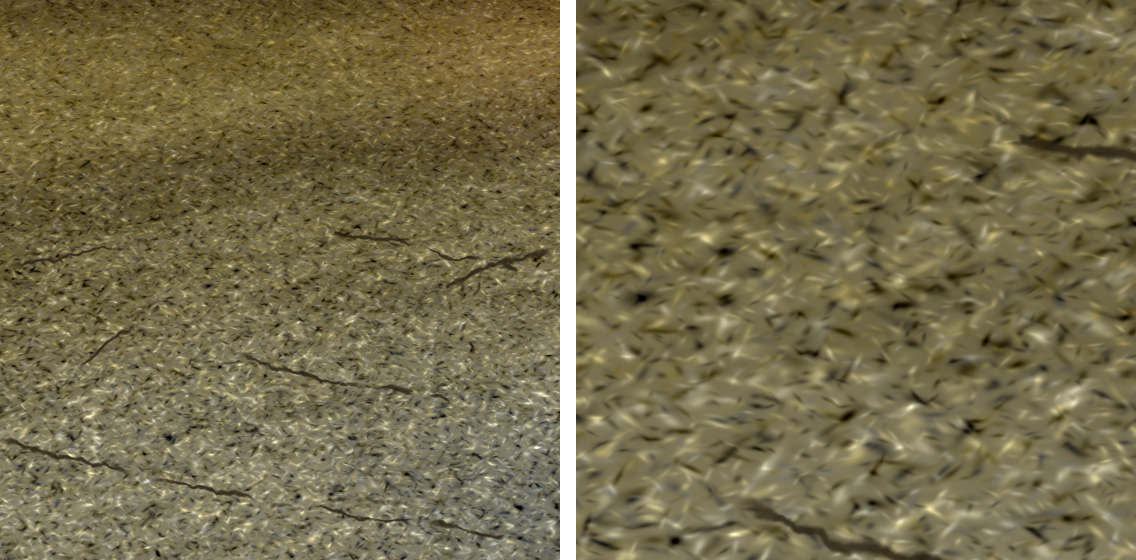
Left: the whole. Right: its middle third, enlarged.
Give the GLSL for this texture, as a WebGL 2 fragment shader.

```glsl
#version 300 es
precision highp float;
// Weathered ground in perspective: dry flaky grit, soft tilted bands and thin broken cracks.

uniform vec2 u_resolution;
out vec4 fragColor;

const vec3 GREY_GRIT = vec3(0.500, 0.478, 0.375);
const vec3 OLIVE_SOIL = vec3(0.430, 0.392, 0.245);
const vec3 OCHRE_SOIL = vec3(0.455, 0.390, 0.205);
const vec3 CRACK_SHADE = vec3(0.17, 0.14, 0.08);

float hash(vec2 p) {
    vec3 q = fract(vec3(p.xyx) * 0.1031);
    q += dot(q, q.yzx + 33.33);
    return fract((q.x + q.y) * q.z);
}

float valueNoise(vec2 p) {
    vec2 cell = floor(p), f = fract(p);
    f = f * f * (3.0 - 2.0 * f);
    float low = mix(hash(cell), hash(cell + vec2(1, 0)), f.x);
    float high = mix(hash(cell + vec2(0, 1)), hash(cell + vec2(1, 1)), f.x);
    return mix(low, high, f.y);
}

// Signed fractal noise, about -0.5 to 0.5
float fbm(vec2 p) {
    float sum = 0.0, amplitude = 0.5;
    for (int i = 0; i < 4; i++) {
        sum += amplitude * (valueNoise(p) - 0.5);
        p = mat2(0.8, 0.6, -0.6, 0.8) * p * 2.03 + 7.3;
        amplitude *= 0.5;
    }
    return sum;
}

// One soft elongated flake per cell: x is signed tone, y is signed warmth
vec2 flakes(vec2 p, float seed) {
    vec2 cell = floor(p), sum = vec2(0.0);
    for (int j = -1; j <= 1; j++)
    for (int i = -1; i <= 1; i++) {
        vec2 id = cell + vec2(i, j);
        vec2 key = id + 200.0 + seed;
        vec2 center = id + vec2(hash(key), hash(key + 71.7));
        float angle = 0.12 + 2.5 * (hash(key + 13.1) - 0.5);
        float len = mix(0.32, 0.62, hash(key + 29.3));
        float wid = mix(0.14, 0.26, hash(key + 47.9));
        float c = cos(angle), s = sin(angle);
        vec2 d = mat2(c, -s, s, c) * (p - center) / vec2(len, wid);
        float body = exp(-dot(d, d));
        sum += body * (2.0 * vec2(hash(key + 93.7), hash(key + 117.1)) - 1.0);
    }
    return sum;
}

// Wandering broken line between two ends; returns its darkness
float crack(vec2 p, vec2 a, vec2 b, float width, float seed) {
    p.y += 0.035 * fbm(vec2(p.x * 16.0, seed)) + 0.010 * fbm(p * 70.0 + seed);
    vec2 ab = b - a;
    float t = clamp(dot(p - a, ab) / dot(ab, ab), 0.0, 1.0);
    float dist = length(p - a - ab * t);
    float gaps = smoothstep(0.30, 0.62, valueNoise(vec2(p.x * 24.0, seed * 3.7)));
    float w = width * mix(0.5, 1.2, valueNoise(vec2(p.x * 45.0, seed + 5.0)));
    return gaps * (1.0 - smoothstep(0.3 * w, 1.6 * w, dist));
}

float band(float x, float center, float halfWidth) {
    float d = (x - center) / halfWidth;
    return exp(-d * d);
}

// Broad colour: grey in front, olive in the middle, ochre far away
vec3 groundColor(vec2 p) {
    float wander = 0.05 * fbm(p * vec2(3.0, 6.0));
    float tilt = p.y - 0.14 * p.x + wander;
    vec3 color = mix(GREY_GRIT, OLIVE_SOIL, smoothstep(0.12, 0.58, tilt));
    color = mix(color, OCHRE_SOIL, smoothstep(0.55, 0.85, tilt));
    color += vec3(0.045, 0.045, 0.035) * band(tilt, 0.74, 0.055);
    color -= vec3(0.065, 0.065, 0.045) * band(tilt, 0.635, 0.065);
    color -= vec3(0.11, 0.10, 0.06) * smoothstep(0.90, 1.0, p.y - 0.04 * p.x);
    color += vec3(0.025, -0.010, -0.015) * smoothstep(0.5, 1.0, p.x) * smoothstep(0.6, 0.9, p.y);
    color += vec3(-0.04, -0.02, 0.025) * smoothstep(0.5, 1.0, p.x) * smoothstep(0.4, 0.1, p.y);
    return color;
}

void main() {
    vec2 p = gl_FragCoord.xy / u_resolution;
    vec3 color = groundColor(p);

    // Patches and long streaks following the tilted bands
    vec2 along = vec2(p.x, p.y - 0.17 * p.x);
    color += 0.10 * fbm(along * vec2(5.0, 28.0)) + 0.09 * fbm(p * vec2(10.0, 15.0) + 31.0);

    // Grit shrinks and flattens with distance
    vec2 ground = vec2((p.x - 0.5) * (1.0 + 0.3 * p.y), 1.2 * p.y + 0.35 * p.y * p.y);
    ground += 0.006 * vec2(fbm(p * 40.0), fbm(p * 40.0 + 19.0));
    vec2 grit = flakes(ground * 66.0, 0.0)
              + 0.8 * flakes(ground * 43.0, 311.0)
              + 0.7 * flakes(ground * 104.0, 617.0);
    float contrast = mix(0.25, 0.14, smoothstep(0.25, 0.95, p.y));
    float tone = grit.x + 0.22 * grit.x * abs(grit.x);
    color += contrast * tone * vec3(1.0, 0.98, 0.84);
    color += grit.y * vec3(0.022, 0.006, -0.050);

    // Cracks in front, short fissures further back
    float dark = crack(p, vec2(-0.02, 0.225), vec2(0.45, 0.105), 0.0040, 2.0);
    dark = max(dark, crack(p, vec2(0.40, 0.110), vec2(1.02, 0.030), 0.0036, 9.0));
    dark = max(dark, crack(p, vec2(0.80, 0.490), vec2(0.98, 0.560), 0.0052, 4.0));
    dark = max(dark, crack(p, vec2(0.60, 0.590), vec2(0.92, 0.525), 0.0034, 6.0));
    dark = max(dark, crack(p, vec2(0.00, 0.520), vec2(0.28, 0.570), 0.0030, 13.0));
    dark = max(dark, crack(p, vec2(0.42, 0.365), vec2(0.80, 0.280), 0.0036, 17.0));
    dark = max(dark, crack(p, vec2(0.12, 0.330), vec2(0.28, 0.450), 0.0036, 21.0));
    color = mix(color, CRACK_SHADE, 0.85 * dark);

    fragColor = vec4(clamp(color, 0.0, 1.0), 1.0);
}
```
